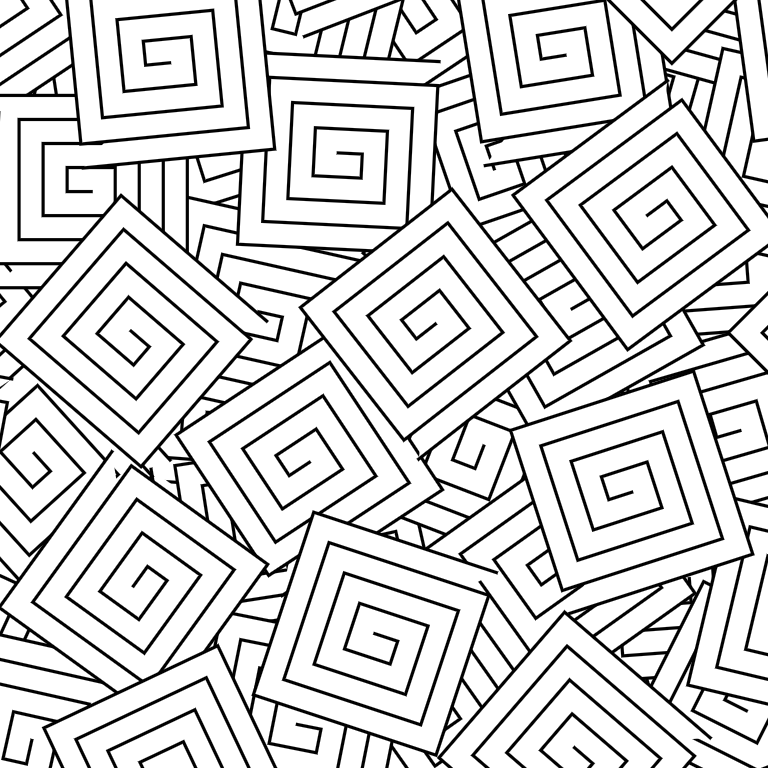
Write a WebGL 1 fragment shader that draws this pattern.

```glsl
precision highp float;
// Heap of white square cards, each outlined by one black square spiral.
// Cards are painted back to front at evenly spread, jittered centers with random
// turns; each spiral is a closed-form distance to its grid-aligned segments.

uniform vec2 u_resolution;

const int CARD_COUNT = 110;
const float PITCH = 0.0313;      // gap between spiral turns, in canvas units
const float TURNS = 4.0;         // half side of a card, in pitches
const float HALF_LINE = 0.066;   // half stroke width, in pitches
const float MARGIN = 0.15;       // how far centers may lie outside the canvas
const float JITTER = 0.07;
const float TAU = 6.28318;
const vec2 SPREAD = vec2(0.75488, 0.56984);  // low-discrepancy steps
const vec3 PAPER = vec3(1.0);
const vec3 INK = vec3(0.005);

float hash(float n, float seed) {
  return fract(sin(n * 12.9898 + seed * 78.233) * 43758.5453);
}

vec2 rotate(vec2 p, float angle) {
  float c = cos(angle);
  float s = sin(angle);
  return vec2(c * p.x - s * p.y, s * p.x + c * p.y);
}

// Antialiased coverage of a shape from its signed distance.
float coverage(float dist, float pixel) {
  return clamp(0.5 - dist / pixel, 0.0, 1.0);
}

float maxNorm(vec2 p) {
  return max(abs(p.x), abs(p.y));
}

// Distance to a clockwise square spiral; the max norm gives mitered corners.
float spiralDistance(vec2 p) {
  vec2 line = clamp(floor(p + 0.5), -TURNS, TURNS);
  float top = line.x > 0.0 ? line.x : min(1.0 - line.x, TURNS);
  float left = line.y > 0.0 ? 1.0 - line.y : line.y;
  vec2 onVertical = vec2(line.x, clamp(p.y, -abs(line.x), top));
  vec2 onHorizontal = vec2(clamp(p.x, left, abs(line.y)), line.y);
  return min(maxNorm(p - onVertical), maxNorm(p - onHorizontal));
}

// Card area: a square with a small notch where the outer turn stays open.
float cardDistance(vec2 p) {
  float notch = min((p.x + p.y) * 0.7071, 1.0 - TURNS - p.x);
  return max(maxNorm(p) - TURNS, notch);
}

vec2 cardCenter(float id) {
  vec2 spread = fract(id * SPREAD) * (1.0 + 2.0 * MARGIN) - MARGIN;
  vec2 offset = vec2(hash(id, 1.0), hash(id, 2.0)) - 0.5;
  return spread + offset * JITTER;
}

vec3 paintCard(vec3 below, vec2 p, float pixel) {
  vec3 color = mix(below, PAPER, coverage(cardDistance(p), pixel));
  return mix(color, INK, coverage(spiralDistance(p) - HALF_LINE, pixel));
}

void main() {
  float size = min(u_resolution.x, u_resolution.y);
  vec2 uv = gl_FragCoord.xy / size;
  float pixel = 1.1 / (size * PITCH);
  vec3 color = PAPER;

  for (int i = 0; i < CARD_COUNT; i++) {
    float id = float(i) + 1.0;
    vec2 p = (uv - cardCenter(id)) / PITCH;
    // Skip cards whose bounding circle misses this point.
    if (length(p) < TURNS * 1.5 + pixel) {
      color = paintCard(color, rotate(p, hash(id, 3.0) * TAU), pixel);
    }
  }
  gl_FragColor = vec4(color, 1.0);
}
```
